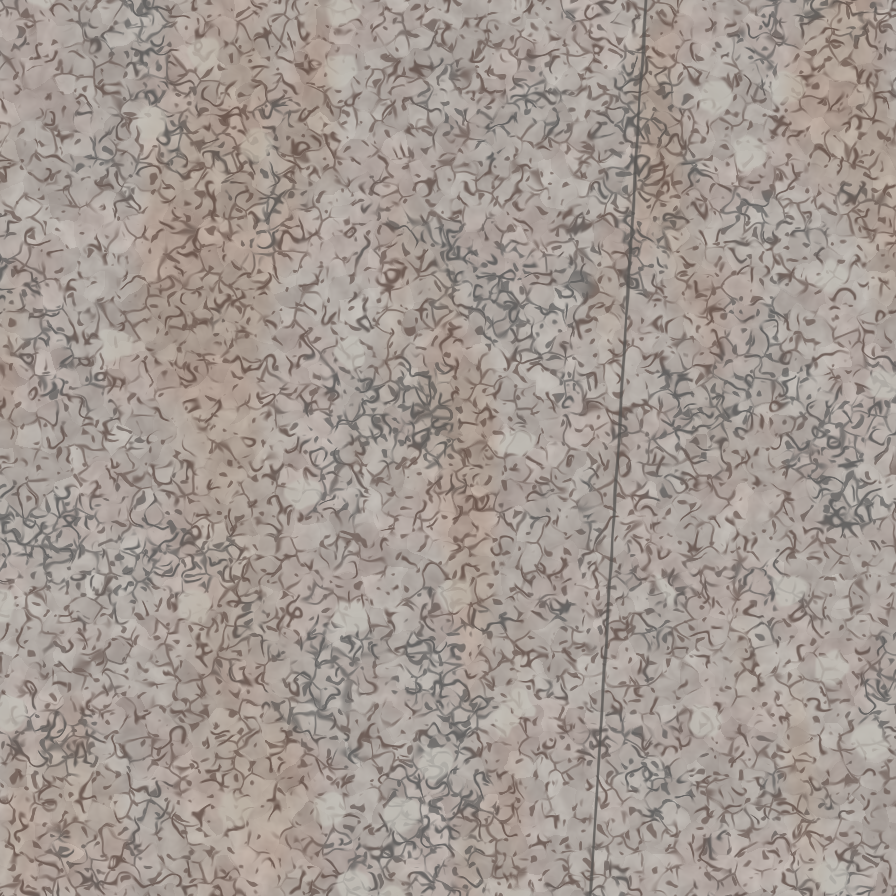
Reproduce this texture procedurally as a WebGL 1 fragment shader.

```glsl
precision highp float;
uniform vec2 u_resolution;

const vec3 GRAIN_DARK = vec3(0.605, 0.570, 0.550);
const vec3 GRAIN_LIGHT = vec3(0.765, 0.745, 0.722);
const vec3 PALE_CRYSTAL = vec3(0.765, 0.755, 0.725);
const vec3 BROWN_FLECK = vec3(0.375, 0.305, 0.280);
const vec3 SLATE_FLECK = vec3(0.325, 0.325, 0.325);
const vec3 RUST_TINT = vec3(0.97, 0.91, 0.86);
const vec3 CRACK_COLOR = vec3(0.34, 0.33, 0.32);

float hash(vec2 p) {
  return fract(sin(dot(p, vec2(127.1, 311.7))) * 43758.5453);
}

vec2 hash2(vec2 p) {
  return vec2(hash(p), hash(p + 57.3));
}

float cornerSlope(vec2 cell, vec2 offset) {
  float angle = 6.2832 * hash(cell);
  return dot(vec2(cos(angle), sin(angle)), offset);
}

// Gradient noise centred on zero
float noise(vec2 p) {
  vec2 i = floor(p), f = fract(p);
  vec2 u = f * f * f * (f * (f * 6.0 - 15.0) + 10.0);
  vec2 e = vec2(1.0, 0.0);
  float low = mix(cornerSlope(i, f), cornerSlope(i + e, f - e), u.x);
  float high = mix(cornerSlope(i + e.yx, f - e.yx), cornerSlope(i + 1.0, f - 1.0), u.x);
  return mix(low, high, u.y);
}

float fbm(vec2 p) {
  float sum = 0.0, amplitude = 1.0;
  for (int k = 0; k < 3; k++) {
    sum += amplitude * noise(p);
    p = mat2(1.6, 1.2, -1.2, 1.6) * p + 7.1;
    amplitude *= 0.5;
  }
  return sum;
}

// Cellular grains: x = centre distance, y = border gap, z = grain id
vec3 grains(vec2 p) {
  vec2 base = floor(p);
  float nearest = 8.0, second = 8.0, id = 0.0;
  for (int y = -1; y <= 1; y++) {
    for (int x = -1; x <= 1; x++) {
      vec2 cell = base + vec2(float(x), float(y));
      float d = length(cell + hash2(cell) - p);
      if (d < nearest) {
        second = nearest;
        nearest = d;
        id = hash(cell + 19.7);
      } else {
        second = min(second, d);
      }
    }
  }
  return vec3(nearest, second - nearest, id);
}

// Short curved strokes: zero contours of noise, broken up by a second noise
float strokes(vec2 p, float width, float density) {
  float contour = 1.0 - smoothstep(width * 0.3, width * 1.7, abs(noise(p)));
  return contour * smoothstep(-0.02, 0.2, noise(p * 0.8 + 31.4) + density);
}

float crack(vec2 uv) {
  float center = mix(0.659, 0.721, uv.y) + 0.0012 * noise(vec2(uv.y * 24.0, 3.5));
  float width = 0.0017 + 0.0008 * noise(vec2(uv.y * 40.0, 8.5));
  return 1.0 - smoothstep(width * 0.4, width * 1.5, abs(uv.x - center));
}

void main() {
  vec2 uv = gl_FragCoord.xy / u_resolution;
  vec2 warp = vec2(noise(uv * 55.0), noise(uv * 55.0 + 40.0));
  vec2 p = mat2(0.86, 0.51, -0.51, 0.86) * uv + 0.007 * warp;

  // Broad variation: dark mineral clusters and vertical rust stains
  float cluster = fbm(uv * vec2(9.0, 6.5) + 12.0);
  float band = (uv.x - 0.25 + 0.03 * noise(vec2(uv.y * 4.0, 1.5))) / 0.06;
  float rust = 0.65 * exp(-band * band) + smoothstep(0.0, 0.5, fbm(uv * vec2(7.0, 2.0) + 3.0));
  rust = clamp(rust, 0.0, 1.0);

  // Light feldspar grains with soft internal mottling
  vec3 grain = grains(p * 42.0);
  float tone = 0.54 + 0.5 * (grain.z - 0.5) + 0.38 * fbm(p * 48.0 + 5.0) + 0.2 * noise(uv * 7.0);
  vec3 color = mix(GRAIN_DARK, GRAIN_LIGHT, clamp(tone, 0.0, 1.1));
  color *= mix(vec3(1.0), vec3(1.01, 0.985, 0.985), smoothstep(-0.1, 0.3, noise(uv * 13.0)));

  // Scattered large pale crystals
  vec3 crystal = grains(p * 15.0 + 4.0);
  float pale = step(0.84, crystal.z) * (1.0 - smoothstep(0.24, 0.32, crystal.x));
  pale *= smoothstep(0.0, 0.08, crystal.y);
  color = mix(color, PALE_CRYSTAL, 0.75 * pale);

  // Dark flecks: grain borders, curved strokes and fine specks
  float density = 0.3 * cluster;
  float border = 1.0 - smoothstep(0.02, 0.17, grain.y);
  border *= smoothstep(-0.1, 0.2, noise(p * 33.0 + 9.0) + density);
  float curve = strokes(p * 54.0, 0.085, density);
  float speck = smoothstep(0.22, 0.4, noise(p * 105.0 + 2.0) + 0.5 * density);
  float fleck = max(max(0.75 * border, curve), 0.8 * speck) * (1.0 - 0.75 * pale);
  float slate = smoothstep(-0.12, 0.32, cluster + 0.5 * noise(p * 28.0) - 0.3 * rust);
  vec3 fleckColor = mix(BROWN_FLECK, SLATE_FLECK, slate);
  color = mix(color, fleckColor, 0.8 * fleck);

  color *= mix(vec3(1.0), RUST_TINT, 0.7 * rust);
  color = mix(color, CRACK_COLOR, 0.8 * crack(uv));
  gl_FragColor = vec4(color, 1.0);
}
```
